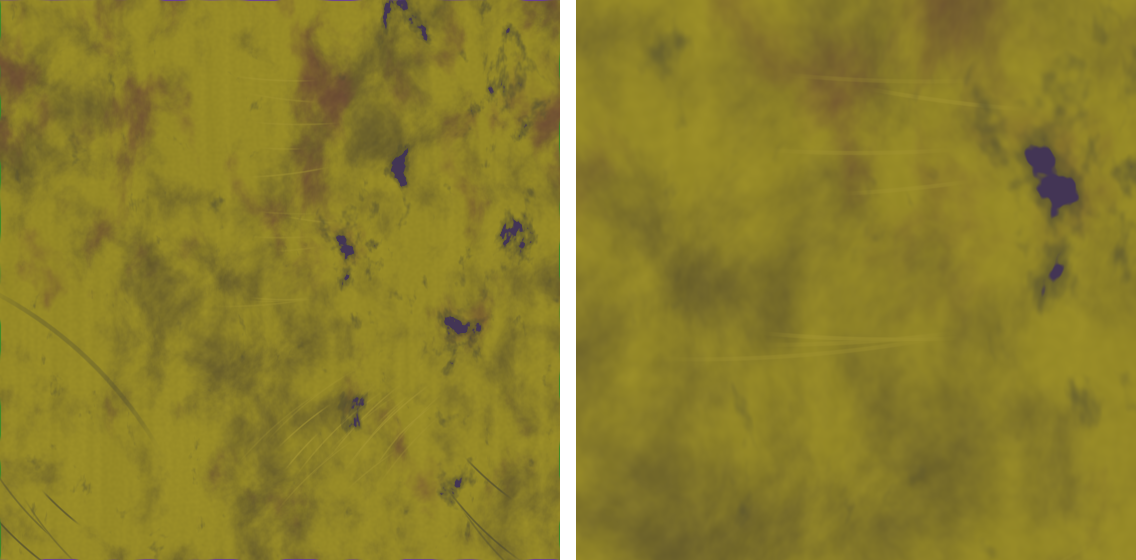
Left: the whole. Right: its middle third, enlarged.
This texture is drawn by a WebGL 2 fragment shader. Its source:

```glsl
#version 300 es
precision highp float;

uniform vec2 u_resolution;
out vec4 fragColor;

// Palette
const vec3 OCHRE = vec3(0.595, 0.545, 0.152);
const vec3 OLIVE = vec3(0.405, 0.365, 0.165);
const vec3 RUST = vec3(0.425, 0.285, 0.205);
const vec3 SOOT = vec3(0.315, 0.300, 0.190);
const vec3 INK = vec3(0.255, 0.200, 0.340);
const vec3 PALE = vec3(0.650, 0.590, 0.200);
const vec3 VIOLET = vec3(0.400, 0.210, 0.650);
const vec3 GREEN = vec3(0.180, 0.550, 0.160);

// Tuning
const int PATCHES = 8;
const int PALE_ARCS = 18;
const int FLAT_ARCS = 12;
const int DARK_ARCS = 7;
const float STREAK_GAIN = 0.035;
const float BRUSH_GAIN = 0.050;
const float GRAIN_GAIN = 0.030;
const float EDGE_WIDTH = 0.003;

float hash(vec2 p) {
    vec3 q = fract(p.xyx * 0.1031);
    q += dot(q, q.yzx + 33.33);
    return fract((q.x + q.y) * q.z);
}

float cornerSlope(vec2 cell, vec2 offset) {
    float angle = 6.2832 * hash(cell + 71.0);
    return dot(vec2(cos(angle), sin(angle)), offset);
}

float gradientNoise(vec2 p) {
    vec2 i = floor(p), f = p - i;
    vec2 u = f * f * f * (f * (f * 6.0 - 15.0) + 10.0);
    vec2 e = vec2(1.0, 0.0);
    return mix(mix(cornerSlope(i, f), cornerSlope(i + e, f - e), u.x),
               mix(cornerSlope(i + e.yx, f - e.yx), cornerSlope(i + 1.0, f - 1.0), u.x), u.y);
}

float fbm(vec2 p, int octaves) {
    float sum = 0.0, gain = 1.0;
    for (int i = 0; i < octaves; i++) {
        sum += gain * gradientNoise(p);
        p = mat2(1.6, 1.2, -1.2, 1.6) * p + 17.3;
        gain *= 0.55;
    }
    return sum;
}

vec2 rotate(vec2 p, float a) {
    return vec2(cos(a) * p.x + sin(a) * p.y, cos(a) * p.y - sin(a) * p.x);
}

// Bent stroke that fades towards both ends
float scratch(vec2 p, float angle, float halfLength, float bend, float width) {
    vec2 q = rotate(p, angle);
    float d = abs(q.y - bend * q.x * q.x);
    float soft = 1.0 / u_resolution.y;
    float line = 1.0 - smoothstep(max(width - soft, 0.0), width + soft, d);
    return line * (1.0 - smoothstep(0.4 * halfLength, halfLength, abs(q.x)));
}

// Scattered centres of the ink blotches, kept to the right-hand side
float patchField(vec2 uv) {
    float field = 0.0;
    for (int k = 1; k <= PATCHES; k++) {
        float n = float(k);
        vec2 centre = vec2(0.62, 0.0) + vec2(0.38, 1.0) * fract(n * vec2(0.755, 0.570));
        float reach = mix(0.035, 0.105, hash(vec2(n, 5.0)));
        vec2 d = (uv - centre) * vec2(1.25, 0.9) / reach;
        field = max(field, mix(0.55, 0.95, hash(vec2(n, 9.0))) * exp(-dot(d, d)));
    }
    return field;
}

void main() {
    vec2 uv = gl_FragCoord.xy / u_resolution;
    vec2 warped = uv + 0.02 * vec2(gradientNoise(uv * 9.0), gradientNoise(uv * 9.0 + 40.0));

    // Worn ground with olive grime
    float broad = fbm(warped * 3.2 + 3.0, 3);
    float fine = fbm(warped * vec2(17.0, 13.0) + 11.0, 5);
    float grime = smoothstep(-0.25, 0.70, 0.6 * broad + 0.5 * fine);
    vec3 color = mix(OCHRE, OLIVE, grime);

    // Soft rust, drawn downwards and denser near the top
    float rustBase = fbm(warped * vec2(6.5, 4.2) + 29.0, 5) + 0.3 * (uv.y - 0.6);
    float rust = smoothstep(0.08, 0.85, rustBase + 0.22 * fine);
    color = mix(color, RUST, 0.85 * rust);

    // Vertical streaks, slanted brush marks and grain
    float streak = gradientNoise(uv * vec2(75.0, 3.0)) + 0.6 * gradientNoise(uv * vec2(28.0, 2.0));
    float brush = gradientNoise(rotate(uv, 0.8) * vec2(22.0, 105.0));
    float grain = gradientNoise(uv * 130.0);
    color *= 1.0 + STREAK_GAIN * streak + GRAIN_GAIN * grain;
    color *= 1.0 + BRUSH_GAIN * brush * smoothstep(-0.2, 0.4, broad);

    // Pale scratches: a slanted bundle below, a level one above
    float pale = 0.0;
    for (int i = 0; i < PALE_ARCS; i++) {
        vec2 s = vec2(float(i), 3.0);
        vec2 centre = vec2(0.62, 0.23) + vec2(0.28, 0.14) * (vec2(hash(s), hash(s + 20.0)) - 0.5);
        float span = mix(0.04, 0.13, hash(s + 40.0));
        float mark = scratch(uv - centre, mix(0.65, 0.95, hash(s + 60.0)), span, -0.8, 0.0009);
        pale = max(pale, mark * mix(0.2, 0.65, hash(s + 80.0)));
    }
    for (int i = 0; i < FLAT_ARCS; i++) {
        vec2 s = vec2(float(i), 7.0);
        vec2 centre = vec2(0.40, 0.45) + vec2(0.18, 0.42) * vec2(hash(s), hash(s + 20.0));
        float span = mix(0.04, 0.10, hash(s + 40.0));
        float mark = scratch(uv - centre, mix(-0.15, 0.15, hash(s + 60.0)), span, 0.6, 0.0012);
        pale = max(pale, mark * mix(0.15, 0.45, hash(s + 80.0)));
    }
    color = mix(color, PALE, pale);

    // Dark scratches in the lower corners and one wide faint arc
    float dark = 0.35 * scratch(uv - vec2(0.15, 0.365), -0.75, 0.24, -0.7, 0.004);
    for (int i = 0; i < DARK_ARCS; i++) {
        vec2 s = vec2(float(i), 13.0);
        float side = mod(float(i), 2.0);
        vec2 centre = vec2(0.02 + 0.80 * side, 0.02) + 0.13 * vec2(hash(s), hash(s + 20.0));
        float span = mix(0.05, 0.12, hash(s + 40.0));
        float mark = scratch(uv - centre, mix(-0.95, -0.70, hash(s + 60.0)), span, 0.9, 0.0013);
        dark = max(dark, mark * mix(0.35, 0.85, hash(s + 80.0)));
    }
    color = mix(color, SOOT, dark);

    // Soot halos around crisp ink cores
    float blotch = patchField(warped) + 0.9 * fbm(warped * vec2(27.0, 18.0) + 53.0, 4);
    color = mix(color, SOOT, 0.65 * smoothstep(0.38, 0.95, blotch));
    color = mix(color, INK, 0.95 * smoothstep(0.84, 0.96, blotch));

    // Broken coloured fringe along the border
    vec2 border = 1.0 - smoothstep(vec2(0.3 * EDGE_WIDTH), vec2(EDGE_WIDTH), min(uv, 1.0 - uv));
    float gaps = smoothstep(-0.05, 0.15, gradientNoise(uv * 14.0 + 5.0));
    color = mix(color, GREEN, 0.8 * border.x * gaps);
    color = mix(color, VIOLET, 0.8 * border.y * gaps);

    fragColor = vec4(color, 1.0);
}
```
